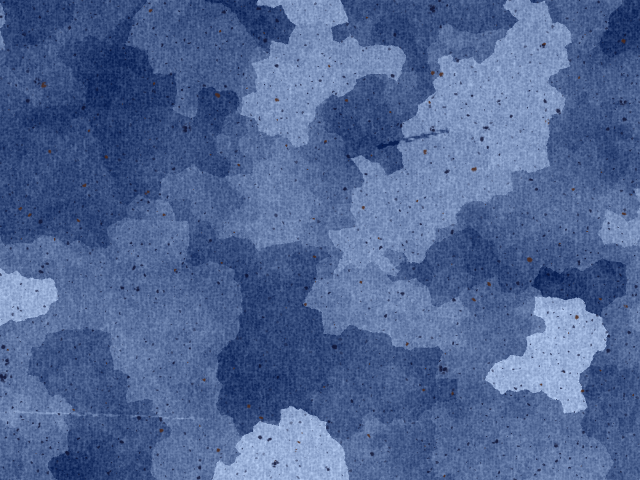
This texture is drawn by a Shadertoy shader. Its source:

```glsl
vec2 hash2(vec2 cell) {
    vec3 q = fract(cell.xyx * vec3(0.1031, 0.1030, 0.0973));
    q += dot(q, q.yzx + 33.33);
    return fract((q.xx + q.yz) * q.zy);
}

// Cellular noise: xy = nearest seed point, z = distance to it
vec3 nearestSeed(vec2 p) {
    vec3 nearest = vec3(0.0, 0.0, 9.0);
    for (int j = -1; j <= 1; j++)
    for (int i = -1; i <= 1; i++) {
        vec2 cell = floor(p) + vec2(i, j);
        vec2 seed = cell + 0.05 + 0.9 * hash2(cell);
        float d = distance(p, seed);
        if (d < nearest.z) nearest = vec3(seed, d);
    }
    return nearest;
}

float layeredSines(vec2 p) {
    float sum = 0.0, amp = 0.5;
    for (int i = 0; i < 5; i++) {
        sum += amp * sin(p.x + 1.7 * sin(p.y));
        p = mat2(1.2, 1.4, -1.4, 1.2) * p + 1.3;
        amp *= 0.6;
    }
    return sum;
}

// Zinc crystal: small facets join the nearest large seed, giving jagged outlines
vec2 crystal(vec2 p, float size, float facet, float offset) {
    vec2 q = (nearestSeed(p / facet + offset).xy - offset) * facet / size;
    q += 0.3 * vec2(layeredSines(q * 2.1 + offset), layeredSines(q.yx * 2.3 - offset));
    return hash2(floor(nearestSeed(q + offset * 1.7).xy) + 71.3);
}

// Scattered pits, mostly tiny; maxRadius is a fraction of the spacing
float pits(vec2 p, float density, float maxRadius, float rarity, float offset) {
    vec3 seed = nearestSeed(p * density + offset);
    float size = pow(hash2(floor(seed.xy) + 9.7).x, rarity);
    float radius = maxRadius * size + 0.0001;
    return smoothstep(radius, radius * 0.4, seed.z) * smoothstep(0.05, 0.25, size);
}

float scratch(vec2 p, vec2 a, vec2 b, float width) {
    vec2 pa = p - a, ba = b - a;
    float along = clamp(dot(pa, ba) / dot(ba, ba), 0.0, 1.0);
    return smoothstep(width, width * 0.3, length(pa - ba * along));
}

vec3 zincColor(float tone) {
    return vec3(tone, tone + 0.09, 0.295 + 0.92 * tone);
}

vec3 surface(vec2 p) {
    vec2 rough = p + 0.0022 * vec2(layeredSines(p.yx * 190.0), layeredSines(p * 170.0));

    // Dull overlapping crystals
    float tone = 0.135 + 0.26 * crystal(rough, 0.19, 0.045, 12.0).x;
    tone += 0.09 * (crystal(rough, 0.11, 0.030, 47.0).x - 0.5);
    tone += 0.06 * layeredSines(p * 9.0 + 2.0);

    // Bright crystals
    vec2 bright = crystal(rough, 0.21, 0.038, 31.0);
    float brightTone = 0.43 + 0.26 * bright.y * bright.y + 0.25 * (tone - 0.27);
    tone = mix(tone, brightTone, step(0.79, bright.x));

    // Mottling, vertical brushing and fine grain
    float mottle = nearestSeed(rough * 48.0).z - 0.4;
    float brushing = nearestSeed(p * vec2(210.0, 34.0)).z - 0.4;
    float grain = nearestSeed(p * 165.0 + 5.0).z - 0.4;
    float dust = hash2(floor(nearestSeed(p * 300.0).xy)).x - 0.5;
    tone += 0.05 * mottle + 0.10 * brushing + 0.13 * grain + 0.09 * dust;

    // Scratches
    float broken = smoothstep(0.2, 0.5, nearestSeed(p * vec2(50.0, 150.0)).z);
    tone += 0.13 * broken * scratch(rough, vec2(0.03, 0.142), vec2(0.42, 0.128), 0.004);
    tone -= 0.26 * broken * scratch(rough, vec2(0.79, 0.695), vec2(0.93, 0.728), 0.007);
    vec3 color = zincColor(max(tone, 0.03));

    // Corrosion: fine pits, crumbly pits and rust
    vec3 pitColor = vec3(0.04, 0.06, 0.19);
    vec3 rustColor = vec3(0.30, 0.16, 0.10);
    float crumble = smoothstep(0.65, 0.3, nearestSeed(p * 130.0).z);
    float patchy = 0.65 + 0.35 * layeredSines(p * 6.0);
    color = mix(color, pitColor, 0.85 * patchy * pits(rough, 62.0, 0.24, 3.0, 3.0));
    color = mix(color, pitColor, 0.80 * pits(rough, 27.0, 0.17, 6.0, 19.0));
    color = mix(color, pitColor, 0.85 * crumble * pits(rough, 9.0, 0.13, 7.0, 8.0));
    color = mix(color, rustColor, 0.85 * pits(rough, 21.0, 0.13, 8.0, 53.0));
    color = mix(color, rustColor, 0.80 * crumble * pits(rough, 6.0, 0.07, 9.0, 26.0));
    return color;
}

void mainImage(out vec4 fragColor, in vec2 fragCoord) {
    // Four samples per pixel smooth the crystal edges
    vec3 color = vec3(0.0);
    for (int j = 0; j < 2; j++)
    for (int i = 0; i < 2; i++) {
        vec2 shift = 0.5 * vec2(i, j) - 0.25;
        color += 0.25 * surface((fragCoord + shift) / iResolution.y);
    }
    fragColor = vec4(color, 1.0);
}
```
